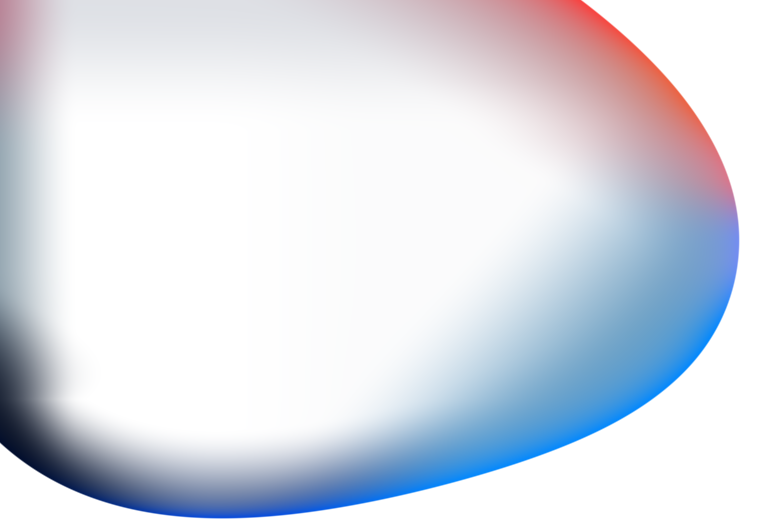
A WebGL 1 fragment shader for this background:

```glsl
precision highp float;

uniform vec2 u_resolution;

// Palette
const vec3 PAGE = vec3(1.0);
const vec3 CORE = vec3(0.985, 0.986, 0.988);
const vec3 NAVY = vec3(0.06, 0.09, 0.16);
const vec3 SLATE = vec3(0.40, 0.46, 0.58);
const vec3 STEEL = vec3(0.46, 0.64, 0.76);
const vec3 MIST = vec3(0.74, 0.76, 0.80);
const vec3 SIDE_GREY = vec3(0.52, 0.60, 0.65);
const vec3 SIDE_ROSE = vec3(0.70, 0.46, 0.54);
const vec3 ROSE_GREY = vec3(0.74, 0.61, 0.65);
const vec3 INK = vec3(0.0, 0.05, 0.18);
const vec3 COBALT = vec3(0.0, 0.28, 0.88);
const vec3 AZURE = vec3(0.0, 0.53, 1.0);
const vec3 PERIWINKLE = vec3(0.45, 0.55, 0.95);
const vec3 PINK = vec3(0.86, 0.46, 0.54);
const vec3 ORANGE = vec3(0.93, 0.38, 0.25);
const vec3 RED = vec3(0.98, 0.25, 0.24);

// Layout, in canvas heights
const float ASPECT = 16.0 / 11.0;
const vec2 TIP = vec2(1.4, 0.545);
const float TIP_CURVE = 0.691;
const float LOWER_HALO = 0.17;
const float UPPER_HALO = 0.31;
const vec2 SHADE_AXIS = vec2(0.74, -0.67);
const vec2 SHADE_RANGE = vec2(0.305, 0.684);

// Implicit outline: a parabola above the tip, a wavy belly below it
float outline(vec2 p) {
  float u = TIP.x - p.x;
  float dy = p.y - TIP.y;
  float t = u / TIP.x;
  float belly = TIP_CURVE + t * (-1.468 + t * (2.555 + t * (-2.241 + t * 0.568)));
  float curve = mix(belly, TIP_CURVE, smoothstep(-0.3, 0.3, dy));
  return dy * dy - u * curve;
}

// Second-order estimate of the distance inside the outline
float insideDepth(vec2 p) {
  const vec2 STEP = vec2(0.002, 0.0);
  float f = outline(p);
  vec2 slope = vec2(outline(p + STEP.xy), outline(p + STEP.yx)) - f;
  float g = length(slope) / STEP.x;
  return 0.5 * (sqrt(max(g * g - 4.0 * f, 0.0)) - g);
}

// Saturated colour that runs along the outline
vec3 rimColor(vec2 p) {
  vec3 c = mix(INK, COBALT, smoothstep(0.02, 0.42, p.x));
  c = mix(c, AZURE, smoothstep(0.45, 0.9, p.x));
  c = mix(c, PERIWINKLE, smoothstep(0.36, 0.52, p.y));
  c = mix(c, PINK, smoothstep(0.54, 0.67, p.y));
  c = mix(c, ORANGE, smoothstep(0.66, 0.82, p.y));
  return mix(c, RED, smoothstep(0.84, 1.0, p.y));
}

void main() {
  vec2 p = gl_FragCoord.xy / u_resolution * vec2(ASPECT, 1.0);
  float depth = insideDepth(p);
  float inner = max(depth, 0.0);
  float upper = smoothstep(0.5, 0.75, p.y);

  vec3 color = mix(PAGE, CORE, smoothstep(0.4, 0.7, p.x));

  // Veils along the top and left
  color = mix(color, MIST, 0.5 * smoothstep(0.75, 1.0, p.y));
  vec3 side = mix(NAVY, SIDE_GREY, smoothstep(0.1, 0.5, p.y));
  side = mix(side, SIDE_ROSE, smoothstep(0.7, 1.0, p.y));
  color = mix(color, side, 1.0 - smoothstep(-0.05, 0.15, p.x));

  // Broad diagonal shade toward the lower right
  float shade = smoothstep(SHADE_RANGE.x, SHADE_RANGE.y, dot(p, SHADE_AXIS));
  color = mix(color, STEEL, shade);

  // Soft halo, then the bright rim
  vec3 halo = mix(NAVY, SLATE, smoothstep(0.0, 0.4, p.x));
  halo = mix(halo, STEEL, smoothstep(0.6, 0.95, p.x));
  halo = mix(halo, ROSE_GREY, upper);
  float haloWidth = mix(LOWER_HALO, UPPER_HALO, upper);
  color = mix(color, halo, 1.0 - smoothstep(0.0, haloWidth, inner));
  float rimWidth = mix(0.018, 0.045, smoothstep(0.4, 0.9, p.x));
  rimWidth = mix(rimWidth, 0.055, upper);
  color = mix(color, rimColor(p), exp(-inner / rimWidth));

  // Antialiased silhouette
  float pixel = 1.0 / u_resolution.y;
  gl_FragColor = vec4(mix(PAGE, color, smoothstep(-pixel, pixel, depth)), 1.0);
}
```
